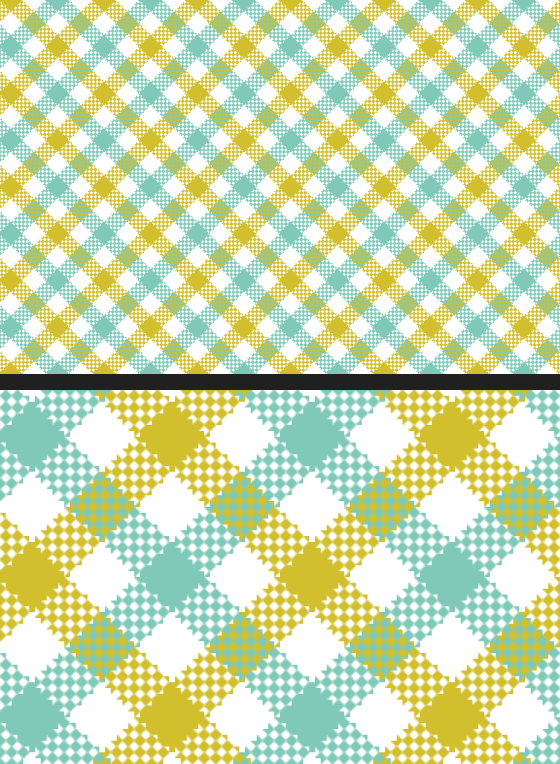
Top: the whole. Bottom: its middle third, enlarged.
Give the GLSL for this pattern, as a Shadertoy shader.

```glsl
// Bias gingham: teal, white and yellow bands cross on both diagonals.
// Where two bands meet, a fine plain weave decides which thread is on top;
// band edges follow the weave in small steps. Whole repeats make it tile.

const vec2  REPEATS    = vec2(6.0, 4.0);    // repeats across and up
const vec2  TEAL_CROSS = vec2(0.125, 0.5);  // centre of a teal diamond in one repeat
const float BANDS      = 4.0;               // bands in one repeat of a diagonal
const float DOTS       = 24.0;              // weave dots along one repeat
const float STEPS      = 48.0;              // edge steps along one repeat
const float DOT_SOFT   = 0.9;               // softness of the weave dots
const float WHITE_THIN = 0.28;              // how much narrower white thread is
const int   SAMPLES    = 4;                 // antialiasing samples per axis
const float TAU        = 6.2831853;

const vec3 TEAL   = vec3(0.50, 0.79, 0.72);
const vec3 YELLOW = vec3(0.82, 0.75, 0.18);
const vec3 WHITE  = vec3(1.0);

// Band order along a diagonal: teal, white, yellow, white.
float bandIndex(float t) {
    return mod(floor(t + 0.51), BANDS);  // the extra 0.01 settles ties on step centres
}

float isWhite(float band) {
    return mod(band, 2.0);
}

vec3 threadColor(float band) {
    if (isWhite(band) > 0.5) return WHITE;
    return band < 1.0 ? TEAL : YELLOW;
}

// Colour of the cloth at p, measured in repeats.
vec3 gingham(vec2 p) {
    // Snap to weave steps, then turn onto the two diagonals
    vec2 stepped = (floor(p * STEPS) + 0.5) / STEPS - TEAL_CROSS;
    float warp = bandIndex(BANDS * (stepped.x + stepped.y));
    float weft = bandIndex(BANDS * (stepped.x - stepped.y));

    // Diagonal plain weave: positive where the weft lies on top
    vec2 wave = cos(TAU * DOTS * p);
    float over = wave.x + wave.y + WHITE_THIN * (isWhite(warp) - isWhite(weft));
    return mix(threadColor(warp), threadColor(weft),
               smoothstep(-DOT_SOFT, DOT_SOFT, over));
}

void mainImage(out vec4 fragColor, in vec2 fragCoord) {
    // Average a grid of samples over the pixel
    vec3 sum = vec3(0.0);
    for (int j = 0; j < SAMPLES; j++) {
        for (int i = 0; i < SAMPLES; i++) {
            vec2 offset = (vec2(i, j) + 0.5) / float(SAMPLES) - 0.5;
            sum += gingham((fragCoord + offset) / iResolution.xy * REPEATS);
        }
    }
    fragColor = vec4(sum / float(SAMPLES * SAMPLES), 1.0);
}
```
